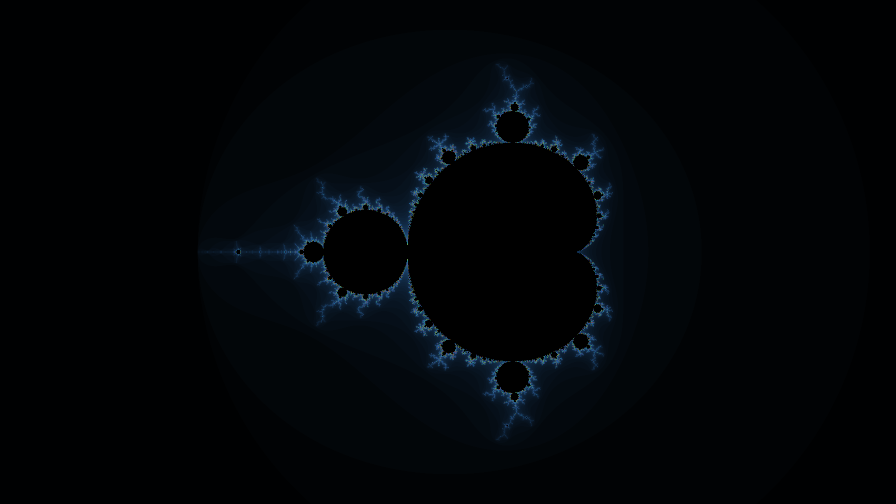
Write a WebGL 1 fragment shader that draws this background.

```glsl
precision highp float;
uniform vec2 u_resolution;

const vec2 VIEW_CENTER = vec2(-0.51, 0.0);
const float VIEW_HEIGHT = 3.0;
const int MAX_STEPS = 160;
const int SAMPLES = 2;                      // per axis
const float ESCAPE_RADIUS = 2.0;
const vec3 GLOW_BLUE = vec3(0.25, 0.61, 1.0);
const float GLOW_BASE = 0.006;
const float GLOW_PER_STEP = 0.0155;
const float GLOW_LIMIT = 0.62;
const vec2 RAINBOW_RANGE = vec2(26.0, 75.0); // steps where the rim turns iridescent
const vec3 RAINBOW_PHASE = vec3(0.0, 1.6, 3.4);
const float RAINBOW_RATE = 0.17;
const vec3 RAINBOW_MID = vec3(0.33, 0.45, 0.42);
const float RAINBOW_SWING = 0.28;

// Main cardioid and the disc to its left never escape.
bool insideLargeBulbs(vec2 c) {
  float y2 = c.y * c.y;
  float x = c.x - 0.25;
  float q = x * x + y2;
  bool cardioid = q * (q + x) < 0.25 * y2;
  bool disc = (c.x + 1.0) * (c.x + 1.0) + y2 < 0.0625;
  return cardioid || disc;
}

// Steps before z -> z^2 + c escapes, or -1 if it stays bounded.
float escapeSteps(vec2 c) {
  if (insideLargeBulbs(c)) return -1.0;
  vec2 z = vec2(0.0);
  for (int i = 0; i < MAX_STEPS; i++) {
    z = vec2(z.x * z.x - z.y * z.y, 2.0 * z.x * z.y) + c;
    if (dot(z, z) > ESCAPE_RADIUS * ESCAPE_RADIUS) return float(i);
  }
  return -1.0;
}

// Dim blue bands that brighten, then shift hue close to the rim.
vec3 stepColor(float steps) {
  if (steps < 0.0) return vec3(0.0);
  vec3 glow = GLOW_BLUE * min(GLOW_BASE + GLOW_PER_STEP * steps, GLOW_LIMIT);
  vec3 rainbow = RAINBOW_MID + RAINBOW_SWING * cos(RAINBOW_RATE * steps + RAINBOW_PHASE);
  return mix(glow, rainbow, smoothstep(RAINBOW_RANGE.x, RAINBOW_RANGE.y, steps));
}

void main() {
  vec3 color = vec3(0.0);
  float grid = float(SAMPLES);

  // Average a small grid of samples for smooth edges.
  for (int j = 0; j < SAMPLES; j++) {
    for (int i = 0; i < SAMPLES; i++) {
      vec2 offset = (vec2(float(i), float(j)) + 0.5) / grid - 0.5;
      vec2 p = (gl_FragCoord.xy + offset - 0.5 * u_resolution) / u_resolution.y;
      color += stepColor(escapeSteps(VIEW_CENTER + VIEW_HEIGHT * p));
    }
  }
  gl_FragColor = vec4(color / (grid * grid), 1.0);
}
```
